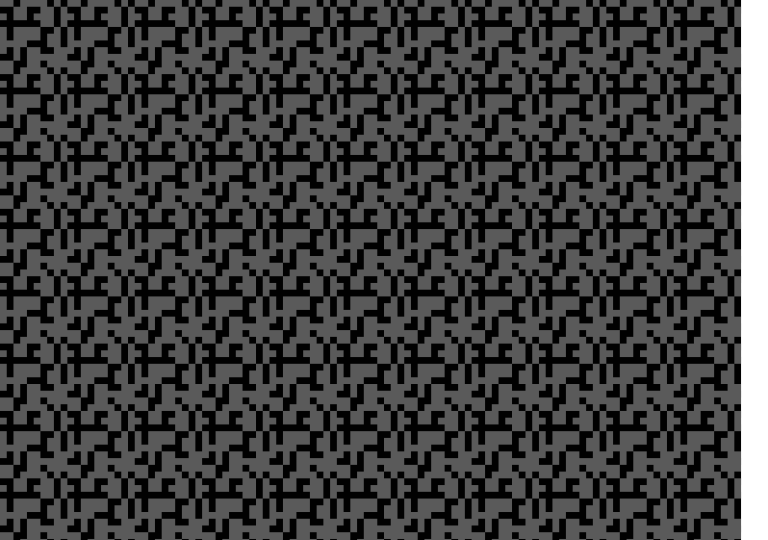
A Shadertoy shader for this pattern:

```glsl
// Woven black bars on grey: a stepped 10 by 10 cell motif, 11 tiles across and 8 down, with a white right margin.

const float TILE_SIZE = 0.12476;   // tile side, as a share of canvas height
const float TILES_ACROSS = 11.0;
const float CELLS = 10.0;          // cells along each tile side
const vec3 GROUND = vec3(0.353);
const vec3 INK = vec3(0.005);
const vec3 MARGIN = vec3(1.0);

// Smoothed coverage of one bar, wrapped at the tile border.
// corner: upper left cell; size: width and height in cells.
float bar(vec2 p, float blur, vec2 corner, vec2 size) {
    vec2 halfSize = 0.5 * size;
    vec2 d = abs(mod(p - corner - halfSize + 0.5 * CELLS, CELLS) - 0.5 * CELLS);
    vec2 cover = clamp((halfSize - d) / blur + 0.5, 0.0, 1.0);
    return cover.x * cover.y;
}

// Bars do not overlap, so their coverages add up.
float motif(vec2 p, float blur) {
    float ink = 0.0;

    // Long horizontal bar with the hooks that stand on it
    ink += bar(p, blur, vec2(0, 3), vec2(6, 1));
    ink += bar(p, blur, vec2(4, 1), vec2(2, 1));
    ink += bar(p, blur, vec2(4, 2), vec2(1, 1));
    ink += bar(p, blur, vec2(0, 1), vec2(2, 1));
    ink += bar(p, blur, vec2(1, 2), vec2(1, 1));

    // Upright bars
    ink += bar(p, blur, vec2(8, 1), vec2(1, 3));
    ink += bar(p, blur, vec2(9, 4), vec2(1, 3));
    ink += bar(p, blur, vec2(1, 4), vec2(1, 2));

    // Bracket to the right of the open block
    ink += bar(p, blur, vec2(6, 4), vec2(1, 4));
    ink += bar(p, blur, vec2(7, 4), vec2(1, 1));
    ink += bar(p, blur, vec2(7, 7), vec2(1, 1));
    ink += bar(p, blur, vec2(4, 6), vec2(2, 1));

    // Stepped bars below the block
    ink += bar(p, blur, vec2(1, 7), vec2(1, 2));
    ink += bar(p, blur, vec2(0, 8), vec2(1, 1));
    ink += bar(p, blur, vec2(3, 7), vec2(1, 3));
    ink += bar(p, blur, vec2(2, 9), vec2(1, 2));

    // Single cells
    ink += bar(p, blur, vec2(6, 9), vec2(1, 1));
    ink += bar(p, blur, vec2(7, 0), vec2(1, 1));
    ink += bar(p, blur, vec2(9, 0), vec2(1, 1));
    return min(ink, 1.0);
}

void mainImage(out vec4 fragColor, in vec2 fragCoord) {
    // Cell coordinates, counted from the upper left corner
    float cellsPerPixel = CELLS / (TILE_SIZE * iResolution.y);
    vec2 cell = vec2(fragCoord.x, iResolution.y - fragCoord.y) * cellsPerPixel;

    vec3 color = mix(GROUND, INK, motif(cell, cellsPerPixel));

    // White strip after the last column of tiles
    float margin = clamp((cell.x - TILES_ACROSS * CELLS) / cellsPerPixel + 0.5, 0.0, 1.0);
    fragColor = vec4(mix(color, MARGIN, margin), 1.0);
}
```
